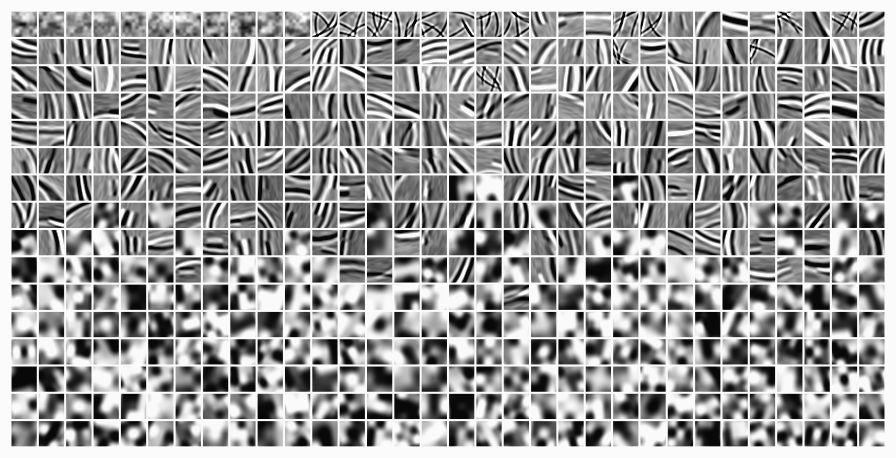
Write a Shadertoy shader that draws this pattern.

```glsl
const vec2 GRID = vec2(32.0, 16.0);
const vec2 MARGIN = vec2(0.0117, 0.0232);
const float GUTTER = 0.038;
const float PAPER = 0.985;

float hash(vec2 p) {
    vec3 q = fract(p.xyx * vec3(0.1031, 0.1030, 0.0973));
    q += dot(q, q.yzx + 33.33);
    return fract((q.x + q.y) * q.z);
}

float pick(vec2 id, float salt) {
    return hash(id + salt * vec2(37.0, 61.0));
}

float noise(vec2 p) {
    vec2 i = floor(p), f = fract(p);
    f = f * f * (3.0 - 2.0 * f);
    return mix(mix(hash(i), hash(i + vec2(1, 0)), f.x),
               mix(hash(i + vec2(0, 1)), hash(i + vec2(1, 1)), f.x), f.y);
}

vec2 rotate(vec2 p, float angle) {
    float c = cos(angle), s = sin(angle);
    return vec2(c * p.x + s * p.y, c * p.y - s * p.x);
}

// Bent wave packet: bright and dark bands side by side
float wavelet(vec2 p, float bend, float phase, float freq, float width, float reach) {
    p.x += bend * p.y * p.y;
    float across = exp(-p.x * p.x / (width * width));
    float along = 1.0 - smoothstep(reach * 0.5, reach, abs(p.y));
    return cos(freq * p.x + phase) * across * along;
}

// Mostly upright strokes, some flat, some slanted
float strokeAngle(vec2 id, float salt) {
    float kind = pick(id, salt);
    float swing = pick(id, salt + 1.0) - 0.5;
    if (kind < 0.43) return swing * 0.7;
    if (kind < 0.68) return 1.57 + swing * 0.8;
    return swing * 3.14;
}

float edgeTile(vec2 p, vec2 id) {
    float angle = strokeAngle(id, 1.0);
    vec2 q = rotate(p, angle);
    float tone = mix(0.36, 0.58, pick(id, 3.0)) + 0.09 * (1.0 - smoothstep(1.0, 7.0, id.y));
    tone += 0.20 * (noise(q * vec2(13.0, 4.0) + id * 23.0) - 0.5);
    for (int i = 0; i < 2; i++) {
        float salt = 5.0 + 9.0 * float(i);
        vec2 shift = vec2(pick(id, salt), pick(id, salt + 1.0)) - 0.5;
        float turn = float(i) * (pick(id, salt + 2.0) - 0.5) * 0.6;
        float bend = (pick(id, salt + 3.0) - 0.5) * 0.8;
        float freq = mix(11.0, 23.0, pick(id, salt + 4.0));
        float width = mix(0.11, 0.34, pow(pick(id, salt + 5.0), 1.5));
        float reach = pick(id, salt + 6.0) < 0.28 ? 0.38 : 1.6;
        float power = mix(0.35, 0.68, pick(id, salt + 7.0));
        float phase = 6.28 * pick(id, salt + 8.0);
        tone += power * wavelet(rotate(q - shift * 0.9, turn), bend, phase, freq, width, reach);
    }
    return tone;
}

float blobTile(vec2 p, vec2 id) {
    vec2 scale = mix(vec2(2.3, 1.9), vec2(3.7, 3.0), pick(id, 31.0));
    vec2 q = rotate(p, (pick(id, 32.0) - 0.5) * 1.2) * scale;
    float n = noise(q + id * 19.0 + 50.0);
    float bias = 0.12 * (pick(id, 33.0) - 0.5);
    return 0.03 + 0.97 * smoothstep(0.08, 0.88, n + bias);
}

// Faint clouds that brighten toward the top
float cloudTile(vec2 p, vec2 id) {
    float n = 0.65 * noise(p * 4.2 + id * 17.0) + 0.35 * noise(p * 8.0 + id * 29.0);
    return 0.55 + 1.0 * (n - 0.5) + 0.28 * p.y;
}

// Thin dark scratches with pale rims
float scratchTile(vec2 p, vec2 id) {
    float tone = 0.56 + 0.35 * (noise(p * 7.0 + id * 13.0) - 0.5);
    for (int i = 0; i < 5; i++) {
        float salt = 41.0 + 5.0 * float(i);
        vec2 shift = vec2(pick(id, salt), pick(id, salt + 1.0)) - 0.5;
        vec2 q = rotate(p - shift, (pick(id, salt + 2.0) - 0.5) * 2.4);
        float bend = pick(id, salt + 3.0) - 0.5;
        tone -= 0.55 * wavelet(q, bend, 0.5, 32.0, 0.09, 0.8);
    }
    return tone;
}

float tileTone(vec2 p, vec2 id) {
    if (id.y < 0.5 && id.x < 11.0) return cloudTile(p, id);
    bool scratched = id.y < 0.5 ? id.x < 19.0 || pick(id, 81.0) < 0.25
                                : id.y < 3.0 && pick(id, 81.0) < 0.04;
    if (scratched) return scratchTile(p, id);
    float blobShare = smoothstep(4.5, 10.8, id.y);
    return pick(id, 82.0) < blobShare ? blobTile(p, id) : edgeTile(p, id);
}

void mainImage(out vec4 fragColor, in vec2 fragCoord) {
    // Grid cells, with rows counted from the top
    vec2 uv = fragCoord / iResolution.xy;
    vec2 grid = (uv - MARGIN) / (1.0 - 2.0 * MARGIN) * GRID;
    vec2 cell = floor(grid);
    vec2 p = fract(grid) - 0.5;
    vec2 id = vec2(cell.x, GRID.y - 1.0 - cell.y);

    // White gutters and outer margin
    vec2 pixel = GRID / ((1.0 - 2.0 * MARGIN) * iResolution.xy);
    vec2 cover = clamp((0.5 - GUTTER - abs(p)) / pixel + 0.5, 0.0, 1.0);
    vec2 inside = step(vec2(0.0), grid) * step(grid, GRID);
    float mask = cover.x * cover.y * inside.x * inside.y;

    float tone = clamp(tileTone(p, id), 0.03, 0.98);
    fragColor = vec4(vec3(mix(PAPER, tone, mask)), 1.0);
}
```
